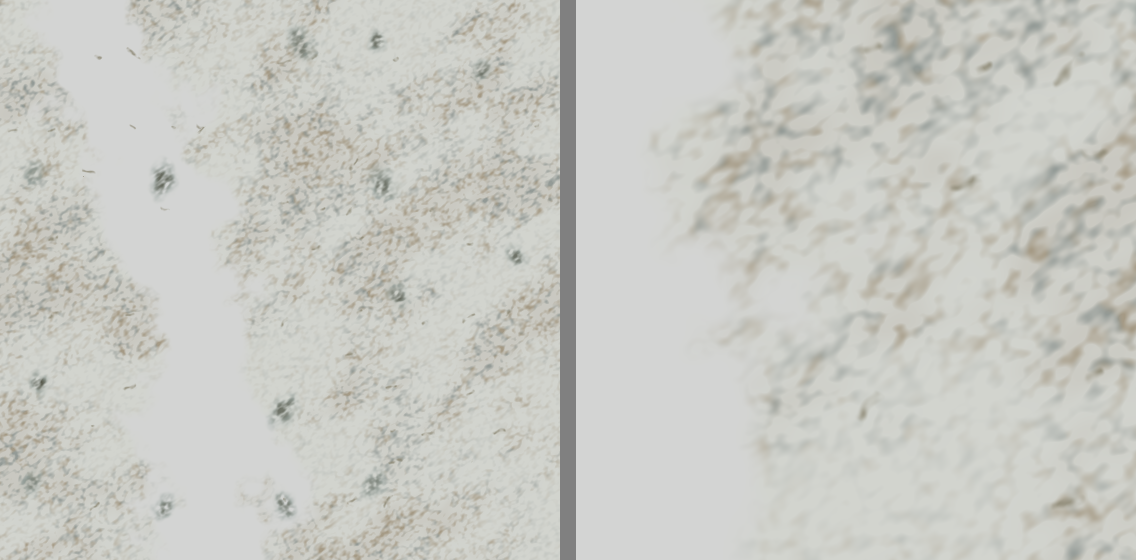
Left, the full canvas; right, a detail of the centre.
Give the GLSL for this texture, as a WebGL 1 fragment shader.

```glsl
precision highp float;
// Pale stained tissue under a microscope: fine beige and slate grains around
// a clear ragged channel, with broken fibres and a few dark mottled nuclei.
// Gradient noise makes cover and grain; jittered cells place the rest.

uniform vec2 u_resolution;

const vec3 CLEAR = vec3(0.828, 0.832, 0.826);
const vec3 TISSUE = vec3(0.822, 0.830, 0.808);
const vec3 BEIGE = vec3(0.640, 0.595, 0.510);
const vec3 SLATE = vec3(0.565, 0.595, 0.580);
const vec3 WASH = vec3(0.745, 0.725, 0.685);
const vec3 FIBRE = vec3(0.540, 0.520, 0.440);
const vec3 HALO = vec3(0.600, 0.645, 0.625);
const vec3 NUCLEUS = vec3(0.330, 0.335, 0.280);

const float GRAIN_ANGLE = 0.62;            // radians, rising to the right
const float CHANNEL_ANGLE = -0.45;         // fibres in the channel fall
const vec2 GRAIN_FREQ = vec2(72.0, 104.0); // along and across the grain
const float GRAIN_LEVEL = 0.13;
const float GRAIN_CONTRAST = 1.05;
const float WASH_AMOUNT = 0.42;
const float CHANNEL_HALF_WIDTH = 0.10;
const float FIBRE_CELLS = 15.0;
const float FIBRE_SHARE = 0.22;
const float FIBRE_WIDTH = 0.0018;
const float NUCLEUS_CELLS = 5.0;
const float NUCLEUS_SHARE = 0.45;

float hash(vec2 p) {
  vec3 q = fract(p.xyx * 0.1031);
  q += dot(q, q.yzx + 33.33);
  return fract((q.x + q.y) * q.z);
}

vec2 hash2(vec2 p) {
  return vec2(hash(p + 17.3), hash(p + 61.7));
}

vec2 rotate(vec2 p, float angle) {
  float c = cos(angle), s = sin(angle);
  return vec2(c * p.x + s * p.y, c * p.y - s * p.x);
}

float cornerSlope(vec2 corner, vec2 offset) {
  float angle = 6.2832 * hash(corner);
  return dot(vec2(cos(angle), sin(angle)), offset);
}

float gradientNoise(vec2 p) {
  vec2 i = floor(p), f = fract(p);
  vec2 w = f * f * f * (f * (f * 6.0 - 15.0) + 10.0);
  vec2 e = vec2(1.0, 0.0);
  float low = mix(cornerSlope(i, f), cornerSlope(i + e, f - e), w.x);
  float high = mix(cornerSlope(i + e.yx, f - e.yx), cornerSlope(i + 1.0, f - 1.0), w.x);
  return mix(low, high, w.y);
}

float fbm(vec2 p) {
  float sum = 0.0, gain = 1.0;
  for (int k = 0; k < 4; k++) {
    sum += gain * gradientNoise(p);
    p = rotate(p, 0.8) * 2.03 + 9.7;
    gain *= 0.6;
  }
  return sum;
}

// Distance outside the clear channel, negative inside
float channelDistance(vec2 p) {
  float centre = 0.41 - 0.06 * p.y - 0.20 * p.y * p.y;
  return abs(p.x - centre) - CHANNEL_HALF_WIDTH + 0.15 * fbm(p * 5.0 + 3.1);
}

// Short bent strokes, one at most per cell, broken by noise
float fibres(vec2 p, float angle) {
  vec2 q = p * FIBRE_CELLS, cell = floor(q);
  vec2 d = (fract(q) - 0.35 - 0.3 * hash2(cell)) / FIBRE_CELLS;
  d = rotate(d, angle + (hash(cell + 5.0) - 0.5) * 0.9);
  d += 0.004 * vec2(gradientNoise(p * 70.0), gradientNoise(p * 80.0 + 6.0));
  d.x = max(abs(d.x) - mix(0.001, 0.013, hash(cell + 2.0)), 0.0);
  float stroke = 1.0 - smoothstep(0.0, 2.2 * FIBRE_WIDTH, length(d));
  float gaps = clamp(0.65 + 1.6 * gradientNoise(p * 115.0 + 2.0), 0.0, 1.0);
  return stroke * gaps * step(hash(cell + 29.0), FIBRE_SHARE);
}

// x: soft halo, y: dark core
vec2 nuclei(vec2 p) {
  vec2 q = p * NUCLEUS_CELLS, cell = floor(q);
  vec2 d = (fract(q) - 0.28 - 0.44 * hash2(cell + 40.0)) / NUCLEUS_CELLS;
  d = rotate(d, (hash(cell + 13.0) - 0.5) * 1.4) * vec2(1.2, 0.85);
  float radius = mix(0.019, 0.032, hash(cell + 21.0));
  float dist = length(d) / radius + 0.4 * gradientNoise(p * 45.0);
  float present = step(hash(cell + 77.0), NUCLEUS_SHARE);
  float strength = mix(0.15, 0.95, hash(cell + 90.0));
  return present * vec2(1.0 - smoothstep(0.4, 1.2, dist),
                        strength * (1.0 - smoothstep(0.15, 0.8, dist)));
}

void main() {
  vec2 p = gl_FragCoord.xy / u_resolution.y;

  // Tissue cover with clear gaps
  float inTissue = smoothstep(-0.02, 0.04, channelDistance(p));
  float patches = smoothstep(-0.35, 0.40, fbm(rotate(p, GRAIN_ANGLE) * vec2(4.0, 7.0) + 20.0));
  float cover = inTissue * mix(0.22, 1.2, patches);

  // Grain and clumps along one leaning direction
  vec2 g = rotate(p + 0.006 * gradientNoise(p * 24.0), GRAIN_ANGLE);
  float grain = gradientNoise(g * GRAIN_FREQ) + 0.6 * gradientNoise(g * GRAIN_FREQ * 1.7 + 7.0);
  float clumps = gradientNoise(g * vec2(18.0, 32.0) + 31.0);
  float stain = clamp(cover * (GRAIN_LEVEL + GRAIN_CONTRAST * grain + 0.45 * clumps), 0.0, 0.95);
  float hue = gradientNoise(p * 60.0 + 11.0) + 0.7 * gradientNoise(p * 9.0 + 4.0);

  vec3 color = mix(CLEAR, TISSUE, inTissue);
  color = mix(color, WASH, WASH_AMOUNT * inTissue * patches * patches);
  color = mix(color, mix(BEIGE, SLATE, smoothstep(-0.25, 0.3, hue)), stain);
  color = mix(color, FIBRE, 0.75 * fibres(p, mix(CHANNEL_ANGLE, GRAIN_ANGLE, step(0.5, inTissue))));

  // Nuclei, mottled by the grain
  vec2 nucleus = nuclei(p);
  color = mix(color, HALO, nucleus.x * clamp(0.5 + 0.8 * grain, 0.0, 1.0));
  color = mix(color, NUCLEUS, nucleus.y * clamp(0.55 + 1.3 * grain, 0.0, 1.0));
  gl_FragColor = vec4(color, 1.0);
}
```
